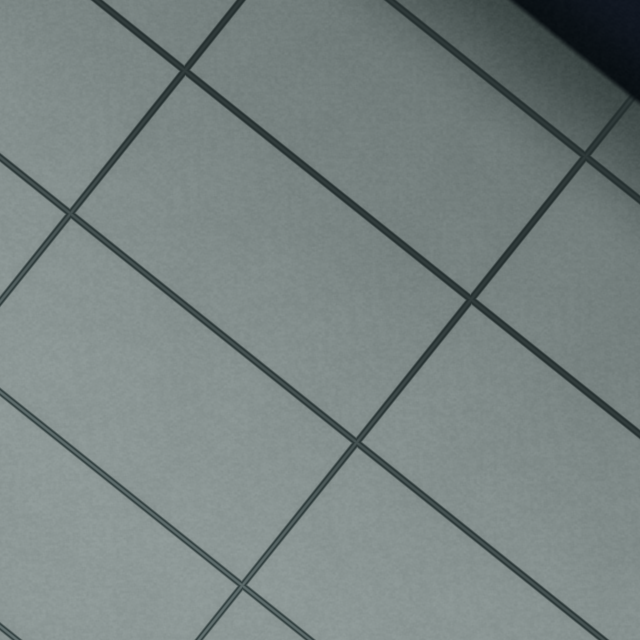
Write a Shadertoy shader that draws this texture.

```glsl
// Grey-green 2:1 tiles with dark joints, laid at a slant and fading into a dark corner.

float hash(vec2 p) {
    return fract(sin(dot(p, vec2(127.1, 311.7))) * 43758.5453);
}

float noise(vec2 p) {
    vec2 i = floor(p), f = fract(p);
    f = f * f * (3.0 - 2.0 * f);
    return mix(mix(hash(i), hash(i + vec2(1, 0)), f.x),
               mix(hash(i + vec2(0, 1)), hash(i + vec2(1, 1)), f.x), f.y);
}

void mainImage(out vec4 fragColor, in vec2 fragCoord) {
    vec2 uv = fragCoord / iResolution.y;
    float pixel = 1.0 / iResolution.y;

    // Slanted frame: x runs along the long joints, y climbs to the dark corner
    vec2 fromCross = uv - vec2(0.5573, 0.3086);
    vec2 pos = vec2(dot(fromCross, vec2(0.781, -0.6245)),
                    dot(fromCross, vec2(0.6245, 0.781)));
    vec2 tileSize = vec2(0.5726, 0.2862);
    vec2 cell = pos / tileSize;

    // Light falls off slowly over the tiles, then quickly near the far edge
    float light = 0.555 - 0.11 * smoothstep(-0.3, 0.6, pos.y)
                        - 0.22 * smoothstep(0.48, 0.72, pos.y);

    // Leathery grain, soft mottling and a slight change from tile to tile
    float grain = 0.6 * noise(uv * vec2(190.0, 240.0))
                + 0.4 * noise(pos * 390.0 + 40.0) - 0.5;
    float mottle = noise(uv * 14.0) + 0.5 * noise(uv * 37.0) - 0.75;
    float tone = hash(floor(cell) + 5.0) - 0.5;
    light += 0.045 * grain + 0.012 * mottle + 0.008 * tone;
    vec3 color = light + vec3(0.0, 0.044, 0.038);

    // Joints: dark grooves whose middle catches light away from the corner
    vec2 toJoint = abs(cell - round(cell)) * tileSize;
    float d = min(toJoint.x, toJoint.y);
    float lit = 1.0 - smoothstep(-0.45, 0.4, pos.y);
    float halfWidth = mix(0.0055, 0.0048, lit);
    float soft = 0.0011 + 0.5 * pixel;
    vec3 groove = vec3(0.17, 0.22, 0.22) * mix(0.85, 1.15, lit);
    float ridge = 1.0 - smoothstep(0.0004, 0.0034, d);
    groove += (0.04 + 0.15 * lit) * ridge;
    color *= 1.0 - 0.06 * exp(-d / 0.006);
    color = mix(groove, color, smoothstep(halfWidth - soft, halfWidth + soft, d));

    // Dark bluish void past the far edge
    vec3 voidColor = mix(vec3(0.035, 0.06, 0.075), vec3(0.065, 0.09, 0.13),
                         smoothstep(0.69, 0.8, pos.y)) + 0.025 * grain;
    color = mix(color, voidColor, smoothstep(0.684, 0.696, pos.y));

    fragColor = vec4(color, 1.0);
}
```
